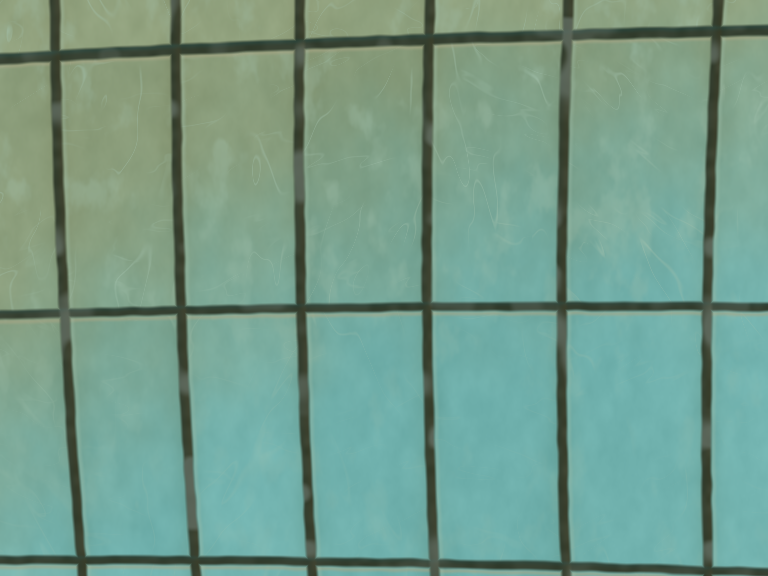
This texture is drawn by a WebGL 1 fragment shader. Its source:

```glsl
precision highp float;
uniform vec2 u_resolution;

#define OLIVE vec3(0.53, 0.60, 0.465)
#define TEAL vec3(0.425, 0.68, 0.665)
#define PALE vec3(0.64, 0.76, 0.68)
#define GROUT vec3(0.205, 0.245, 0.185)
#define SMUDGE vec3(0.42, 0.47, 0.43)
#define WARM_EDGE vec3(0.66, 0.65, 0.52)
#define JOINT_HALF_WIDTH 0.0082
#define JOINT_SOFTNESS 0.0036
#define SCRATCHES 0.34
#define MOTTLE 0.055
#define TILE_VARIATION 0.022

float hash(vec2 p) {
  vec3 q = fract(vec3(p.xyx) * 0.1031);
  q += dot(q, q.yzx + 33.33);
  return fract((q.x + q.y) * q.z);
}

float noise(vec2 p) {
  vec2 i = floor(p), f = fract(p);
  f = f * f * (3.0 - 2.0 * f);
  return mix(mix(hash(i), hash(i + vec2(1.0, 0.0)), f.x),
             mix(hash(i + vec2(0.0, 1.0)), hash(i + vec2(1.0, 1.0)), f.x), f.y);
}

float fbm(vec2 p) {
  float sum = 0.0, amp = 0.5;
  for (int i = 0; i < 4; i++) {
    sum += amp * noise(p);
    p = mat2(1.6, 1.2, -1.2, 1.6) * p + 17.3;
    amp *= 0.5;
  }
  return sum / 0.9375;
}

// Bowed vertical joint k: its x at height y (y runs downwards)
float columnJoint(float k, float y) {
  float t = (y - 0.53) / 0.53;
  return 0.0833 + k * (0.1515 + k * (0.00026 + 0.00059 * k))
       + (0.0202 - 0.0053 * k) * t + 0.0082 * t * t;
}

// Bowed horizontal joint j: its y at position x
float rowJoint(float j, float x) {
  return 0.1024 + j * (0.454 - 0.0095 * j) + (0.0356 * j - 0.0755) * x + 0.026 * x * x;
}

// Fine curved scratches along noise contours
float scratches(vec2 p, float seed) {
  float lean = (hash(vec2(seed, 4.0)) - 0.5) * 1.2;
  vec2 q = vec2(p.x + lean * p.y, p.y) * vec2(21.0, 7.0) + seed * 7.0;
  float bend = abs(noise(q + 0.8 * noise(q * 2.3)) - 0.5);
  float line = 1.0 - smoothstep(0.0, 0.035, bend);
  return line * smoothstep(0.45, 0.75, noise(p * 13.0 + seed * 3.0));
}

float joint(float d, float halfWidth) {
  return 1.0 - smoothstep(halfWidth - JOINT_SOFTNESS, halfWidth + JOINT_SOFTNESS, abs(d));
}

void main() {
  vec2 uv = gl_FragCoord.xy / u_resolution;
  uv.y = 1.0 - uv.y;
  vec2 p = uv * vec2(4.0 / 3.0, 1.0);

  // Signed distance to the nearest joints, and the tile index
  vec2 d = vec2(1.0), tile = vec2(0.0);
  for (int i = 0; i < 6; i++) {
    float dx = (uv.x - columnJoint(float(i), uv.y)) * 4.0 / 3.0;
    if (abs(dx) < abs(d.x)) d.x = dx;
    tile.x += step(0.0, dx);
  }
  for (int j = 0; j < 3; j++) {
    float dy = uv.y - rowJoint(float(j), uv.x);
    if (abs(dy) < abs(d.y)) d.y = dy;
    tile.y += step(0.0, dy);
  }
  d += 0.0022 * (vec2(noise(p.yx * 38.0), noise(p * 35.0 + 50.0)) - 0.5);
  float seed = tile.x + 9.0 * tile.y;

  // Olive to teal light, mottled
  float left = 1.0 - uv.x;
  float cloud = fbm(p * vec2(11.0, 8.0) + seed * 5.0);
  float light = uv.y - 0.5 * left * left + 0.17 * (cloud - 0.5);
  vec3 color = mix(OLIVE, TEAL, smoothstep(-0.15, 0.65, light));
  color += 0.035 * left * uv.y + 0.03 * smoothstep(0.8, 1.0, uv.x);
  color += vec3(0.035, 0.03, 0.025) * (1.0 - step(1.0, tile.y));
  color += TILE_VARIATION * (hash(tile + 3.0) - 0.5);
  color += MOTTLE * (fbm(p * vec2(38.0, 24.0)) - 0.5);

  // Worn film and scratches, heavier towards the top
  float wear = mix(1.0, 0.4, smoothstep(0.3, 0.8, uv.y));
  float film = smoothstep(0.55, 0.8, fbm(p * vec2(26.0, 15.0) + seed * 11.0));
  float marks = scratches(p, seed) + 0.6 * scratches(p.yx * 1.4 + 5.0, seed + 40.0);
  color = mix(color, PALE, wear * (SCRATCHES * min(marks, 1.0) + 0.3 * film));

  // Stained and lit tile edges
  color *= 1.0 - vec3(0.08, 0.10, 0.14) * exp(-abs(d.x) * 65.0);
  color = mix(color, WARM_EDGE, 0.55 * joint(d.y - 0.0125, 0.003));
  color = mix(color, PALE, 0.3 * joint(d.x - 0.0125, 0.003));

  // Dark joints with pale smudges
  float rowWidth = JOINT_HALF_WIDTH + mix(0.0012, -0.0008, step(0.2, uv.y));
  float upright = joint(d.x, JOINT_HALF_WIDTH + 0.0006 * (1.0 - uv.y));
  float level = joint(d.y, rowWidth);
  float dirt = smoothstep(0.6, 0.85, noise(p * 21.0 + 8.0)) * mix(0.3, 0.65, upright);
  vec3 grout = GROUT + 0.045 * (noise(p * 60.0) - 0.5);
  grout += vec3(0.03, 0.005, -0.01) * smoothstep(-0.008, 0.008, d.x) * upright;
  grout += vec3(-0.02, 0.03, 0.05) * smoothstep(0.002, -0.008, d.y) * level;
  color = mix(color, mix(grout, SMUDGE, dirt), max(upright, level));

  gl_FragColor = vec4(color, 1.0);
}
```
